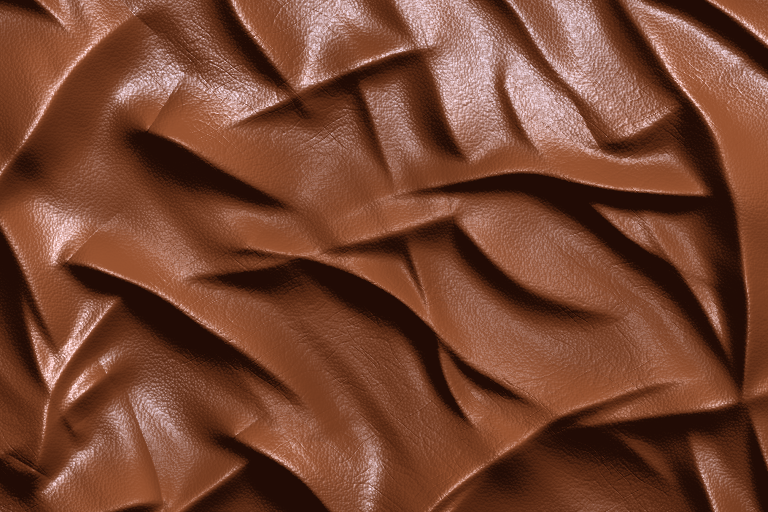
Write a Shadertoy shader that draws this texture.

```glsl
// Crumpled brown leather: asymmetric folds under a soft overhead light, with fine grain.
#define FOLDS 30
#define SEED 4.0
#define FOLD_HEIGHT 0.23
#define SOFT_SIDE 0.22
#define STEEP_SIDE 0.105
#define CREST_RADIUS 0.011
#define BLEND 60.0
#define GRAIN_SCALE 190.0
#define GRAIN_DEPTH 0.0008
#define CREASE_DEPTH 0.00045
#define SHEEN 1.0

const vec3 SHADOW_BROWN = vec3(0.13, 0.045, 0.02);
const vec3 DEEP_BROWN = vec3(0.33, 0.15, 0.07);
const vec3 MID_BROWN = vec3(0.47, 0.24, 0.13);
const vec3 LIT_BROWN = vec3(0.60, 0.325, 0.19);
const vec3 SHEEN_TINT = vec3(0.26, 0.34, 0.43);
const vec3 LIGHT = vec3(0.26, 0.56, 0.79);

vec2 hash2(vec2 p) {
    vec3 q = fract(p.xyx * vec3(0.1031, 0.1030, 0.0973));
    q += dot(q, q.yzx + 33.33);
    return fract((q.xx + q.yz) * q.zy);
}

float noise(vec2 p) {
    vec2 i = floor(p), f = p - i;
    f = f * f * f * (f * (f * 6.0 - 15.0) + 10.0);
    float low = mix(hash2(i).x, hash2(i + vec2(1, 0)).x, f.x);
    float high = mix(hash2(i + vec2(0, 1)).x, hash2(i + 1.0).x, f.x);
    return mix(low, high, f.y);
}

vec2 turn(vec2 p, float a) {
    float c = cos(a), s = sin(a);
    return vec2(c * p.x + s * p.y, c * p.y - s * p.x);
}

// One bent ridge: gentle slope above, steep drop below, sinking toward its ends
float fold(vec2 p, float id) {
    vec2 shape = hash2(vec2(id, SEED));
    vec2 pose = hash2(vec2(id + 31.7, SEED + 9.0));
    float size = hash2(vec2(id + 73.1, SEED + 3.0)).x;
    vec2 center = fract(id * vec2(0.7549, 0.5698) + 0.13 * SEED) * vec2(1.7, 1.15) - 0.08;
    float angle = (pose.x < 0.68 ? -0.9 : 0.5) + 0.9 * (pose.y - 0.5);
    float halfLength = mix(0.16, 0.46, shape.x);
    vec2 q = turn(p - center, angle);
    q.y += (shape.y - 0.5) * 1.3 * q.x * q.x;
    float d = length(vec2(max(abs(q.x) - halfLength, 0.0), q.y));
    float side = q.y / (d + 0.0001);
    float width = mix(STEEP_SIDE, SOFT_SIDE, 0.5 + 0.5 * side) * mix(0.45, 1.1, size);
    float along = clamp(q.x / halfLength, -1.0, 1.0);
    float crest = FOLD_HEIGHT * mix(0.7, 1.2, shape.y) * mix(0.8, 1.1, size);
    crest *= 0.77 + 0.23 * (pose.y > 0.5 ? -along : along);
    crest *= 1.0 - 0.3 * along * along * along * along;
    float rounded = sqrt(d * d + CREST_RADIUS * CREST_RADIUS) - CREST_RADIUS;
    return crest * exp(-rounded / width);
}

// Smooth maximum of all folds over a gently rolling sheet
float sheetHeight(vec2 p) {
    vec2 w = p + 0.09 * (vec2(noise(p * 3.1), noise(p * 3.1 + 17.0)) - 0.5);
    w += 0.014 * (vec2(noise(p * 8.0 + 3.0), noise(p * 8.0 + 29.0)) - 0.5);
    float total = 0.0;
    for (int i = 0; i < FOLDS; i++) total += exp(BLEND * fold(w, float(i)));
    float roll = 0.08 * noise(p * 2.7 + 5.0) + 0.028 * noise(turn(w, -0.9) * vec2(4.0, 13.0));
    return log(total) / BLEND + roll;
}

// Fine wrinkle lines along the contours of stretched noise
float wrinkle(vec2 p, float angle) {
    vec2 q = turn(p, angle) * vec2(21.0, 58.0);
    float n = noise(q + 1.5 * noise(q * 0.6));
    return smoothstep(0.0, 0.16, abs(n - 0.5));
}

float grainHeight(vec2 p) {
    vec2 g = p * GRAIN_SCALE, cell = floor(g);
    float nearest = 2.0;
    for (int y = -1; y <= 1; y++)
        for (int x = -1; x <= 1; x++) {
            vec2 c = cell + vec2(x, y);
            nearest = min(nearest, length(c + hash2(c) - g));
        }
    float patches = smoothstep(0.35, 0.75, noise(p * 5.0 + 40.0));
    float lines = wrinkle(p, 0.5) + wrinkle(p + 7.0, -0.7);
    return CREASE_DEPTH * patches * lines - GRAIN_DEPTH * nearest;
}

vec3 leatherTone(float t) {
    vec3 c = mix(SHADOW_BROWN, DEEP_BROWN, smoothstep(0.04, 0.38, t));
    c = mix(c, MID_BROWN, smoothstep(0.30, 0.74, t));
    return mix(c, LIT_BROWN, smoothstep(0.70, 0.98, t));
}

void mainImage(out vec4 fragColor, in vec2 fragCoord) {
    vec2 p = fragCoord / iResolution.y;

    // Facing is the downhill slope of sheet plus grain
    vec2 e = vec2(0.003, 0.0), f = vec2(0.002, 0.0);
    float h = sheetHeight(p), g = grainHeight(p);
    vec2 facing = vec2(h - sheetHeight(p + e.xy), h - sheetHeight(p + e.yx)) / e.x;
    facing += vec2(g - grainHeight(p + f.xy), g - grainHeight(p + f.yx)) / f.x;
    vec3 normal = normalize(vec3(facing, 1.0));

    // Soft shadow from higher folds toward the light
    float blocked = 0.0;
    vec2 toLight = normalize(LIGHT.xy);
    for (int i = 1; i <= 5; i++) {
        float t = 0.03 * float(i);
        blocked = max(blocked, sheetHeight(p + toLight * t) - h - 1.15 * t);
    }
    float open = 1.0 - smoothstep(0.0, 0.085, blocked);

    // Matte body, darker in the hollows
    float tone = max(dot(normal, normalize(LIGHT)), 0.0) * mix(0.35, 1.0, open);
    tone *= mix(0.76, 1.0, smoothstep(0.12, 0.25, h));
    tone += 0.07 * (noise(p * 7.0) - 0.5);
    vec3 color = leatherTone(tone);

    // Pinkish sheen in patches, broken up by the grain, and tight glints on the crests
    vec2 off = facing - vec2(0.14, 0.38);
    float gloss = exp(-dot(off, off) / 0.125);
    float glint = exp(-dot(off, off) / 0.02);
    float patchy = mix(0.25, 1.3, smoothstep(0.3, 0.7, noise(p * 3.3 + 61.0)));
    float speckle = 0.75 + 0.5 * noise(p * GRAIN_SCALE * 1.2);
    color += SHEEN * SHEEN_TINT * open * speckle * (gloss * patchy + 0.25 * glint);

    fragColor = vec4(clamp(color, 0.0, 1.0), 1.0);
}
```
